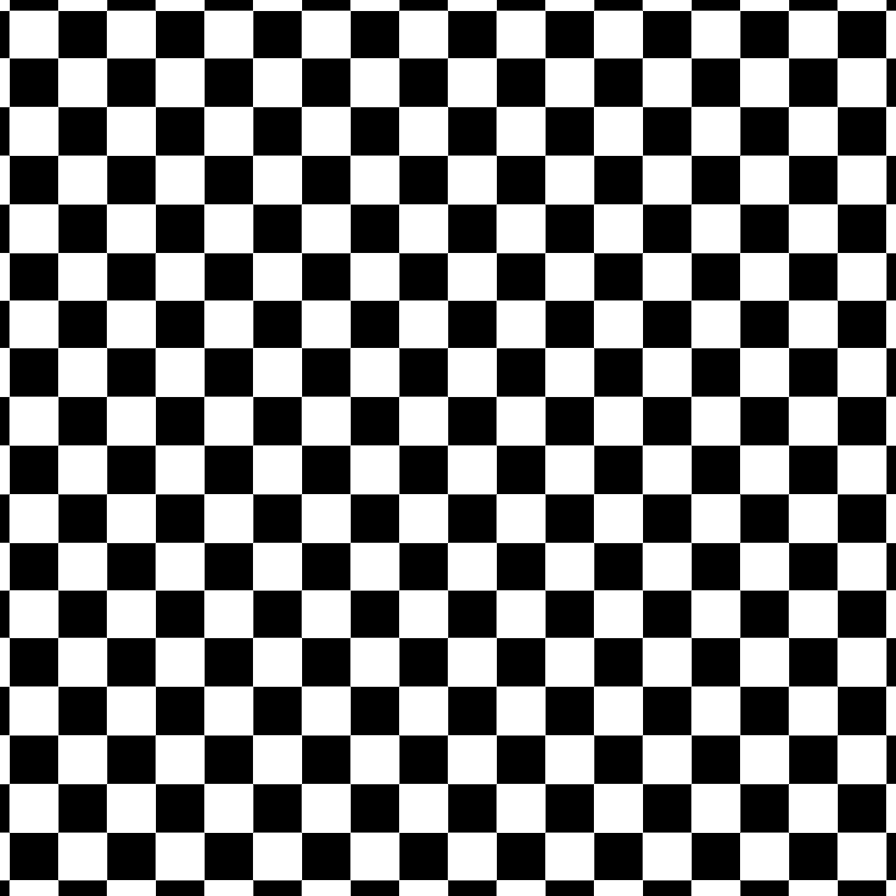
This pattern is drawn by a Shadertoy shader. Its source:

```glsl
// Black and white checkerboard made of stacked bands six rows high.
// Each band clips its outer rows slightly; the signed distance to the
// nearest cell edge gives smooth borders at any canvas size.

#define CELL 0.05436          // side of a full square
#define BAND_HEIGHT 0.32344   // six rows, the outer two clipped
#define TOP_OFFSET 0.0121     // canvas top to the first band
#define CENTER_X 0.5          // a column edge lies here
#define WHITE_SPREAD 0.0002   // slight growth of the white squares
#define EDGE_PIXELS 1.1       // width of the smoothed edge
#define DARK vec3(0.0)
#define LIGHT vec3(1.0)

// Distance from a coordinate to the nearest grid line
float gridDistance(float x) {
    return abs(x - CELL * round(x / CELL));
}

// Signed distance to the cell edges, positive inside light squares
float checkerDistance(vec2 uv) {
    // Columns count from the middle, rows from the middle of each band
    float x = uv.x - CENTER_X;
    float halfBand = 0.5 * BAND_HEIGHT;
    float y = mod(1.0 - uv.y - TOP_OFFSET, BAND_HEIGHT) - halfBand;

    // Band borders cut the outer rows short
    float rowEdge = min(gridDistance(y), halfBand - abs(y));
    float edge = min(gridDistance(x), rowEdge);

    // Six rows per band keep the alternation unbroken between bands
    float parity = mod(floor(x / CELL) + floor(y / CELL), 2.0);
    return edge * (1.0 - 2.0 * parity);
}

void mainImage(out vec4 fragColor, in vec2 fragCoord) {
    vec2 uv = fragCoord / iResolution.xy;
    float edgeWidth = EDGE_PIXELS / min(iResolution.x, iResolution.y);
    float distanceToEdge = checkerDistance(uv) + WHITE_SPREAD;
    float coverage = clamp(0.5 + distanceToEdge / edgeWidth, 0.0, 1.0);
    fragColor = vec4(mix(DARK, LIGHT, coverage), 1.0);
}
```
